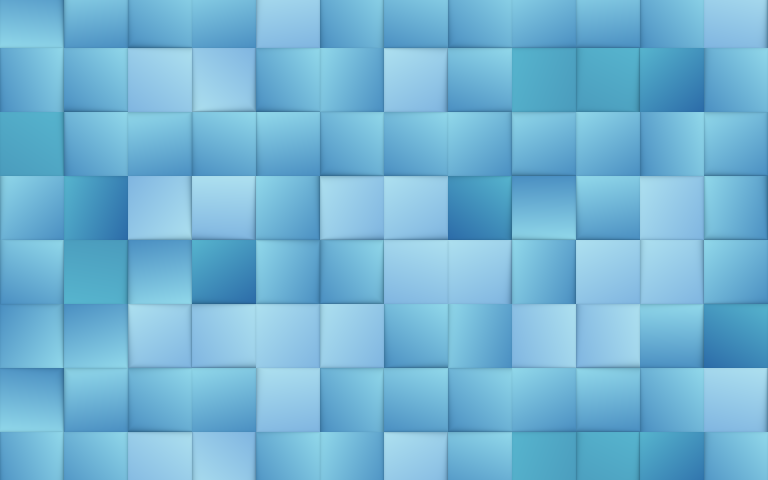
Give the GLSL for this background, as a WebGL 2 fragment shader.

```glsl
#version 300 es
precision highp float;

uniform vec2 u_resolution;
out vec4 fragColor;

const float COLUMNS = 12.0;
const float ROW_PERIOD = 6.0;    // tile rows before the pattern recurs
const float ROW_OFFSET = 0.25;   // part of the lowest row below the canvas
const int SAMPLES = 3;

const vec3 PALE_LIGHT = vec3(0.68, 0.88, 0.94);
const vec3 PALE_DARK  = vec3(0.50, 0.71, 0.88);
const vec3 SKY_LIGHT  = vec3(0.57, 0.85, 0.92);
const vec3 SKY_DARK   = vec3(0.29, 0.56, 0.76);
const vec3 TEAL_LIGHT = vec3(0.34, 0.71, 0.81);
const vec3 TEAL_DARK  = vec3(0.29, 0.61, 0.74);
const vec3 DEEP_DARK  = vec3(0.17, 0.42, 0.66);
const vec3 SHADOW     = vec3(0.08, 0.24, 0.34);

float hash(vec2 id, float seed) {
    vec3 p = fract(vec3(id, seed) * vec3(0.1031, 0.1030, 0.0973));
    p += dot(p, p.yzx + 33.33);
    return fract((p.x + p.y) * p.z);
}

// Linear ramp across a unit tile, 0 to 1 along a tilted upward direction
float tileRamp(vec2 local, float tilt) {
    vec2 direction = vec2(sin(tilt), cos(tilt));
    float span = abs(direction.x) + abs(direction.y);
    return 0.5 + dot(local - 0.5, direction) / span;
}

// Colour family picked by share: pale, sky, flat teal, deep
vec3 tileColor(float pick, float ramp) {
    if (pick < 0.33) return mix(PALE_DARK, PALE_LIGHT, ramp);
    if (pick < 0.86) return mix(SKY_DARK, SKY_LIGHT, ramp);
    if (pick < 0.92) return mix(TEAL_DARK, TEAL_LIGHT, ramp);
    return mix(DEEP_DARK, TEAL_LIGHT, ramp);
}

// Thin wedge of shade that widens towards one end of an edge
float edgeShade(float depth, float along, vec2 id, float seed) {
    float slope = hash(id, seed) < 0.5 ? along : 1.0 - along;
    float presence = smoothstep(0.25, 0.9, hash(id, seed + 7.0));
    float width = mix(0.012, 0.045, presence * slope);
    return mix(0.10, 0.55, presence) * exp(-depth / width);
}

// Shade gathered from the four edges of a tile
float tileShade(vec2 local, vec2 id) {
    float shade = edgeShade(local.y, local.x, id, 11.0);
    shade = max(shade, edgeShade(1.0 - local.x, local.y, id, 23.0));
    shade = max(shade, 0.7 * edgeShade(local.x, local.y, id, 37.0));
    return max(shade, 0.5 * edgeShade(1.0 - local.y, local.x, id, 51.0));
}

vec3 mosaic(vec2 grid) {
    vec2 id = floor(grid);
    vec2 local = grid - id;
    id.y = mod(id.y, ROW_PERIOD);
    id += 1.0;

    float tilt = (hash(id, 3.0) - 0.5) * 2.6;
    if (hash(id, 5.0) > 0.92) tilt += 3.1416;
    vec3 color = tileColor(hash(id, 1.0), tileRamp(local, tilt));
    return mix(color, SHADOW, tileShade(local, id));
}

void main() {
    vec3 color = vec3(0.0);
    // Supersampling smooths the tile borders
    for (int y = 0; y < SAMPLES; y++) {
        for (int x = 0; x < SAMPLES; x++) {
            vec2 jitter = (vec2(x, y) + 0.5) / float(SAMPLES) - 0.5;
            vec2 grid = (gl_FragCoord.xy + jitter) * COLUMNS / u_resolution.x;
            color += mosaic(grid + vec2(0.0, ROW_OFFSET));
        }
    }
    fragColor = vec4(color / float(SAMPLES * SAMPLES), 1.0);
}
```
